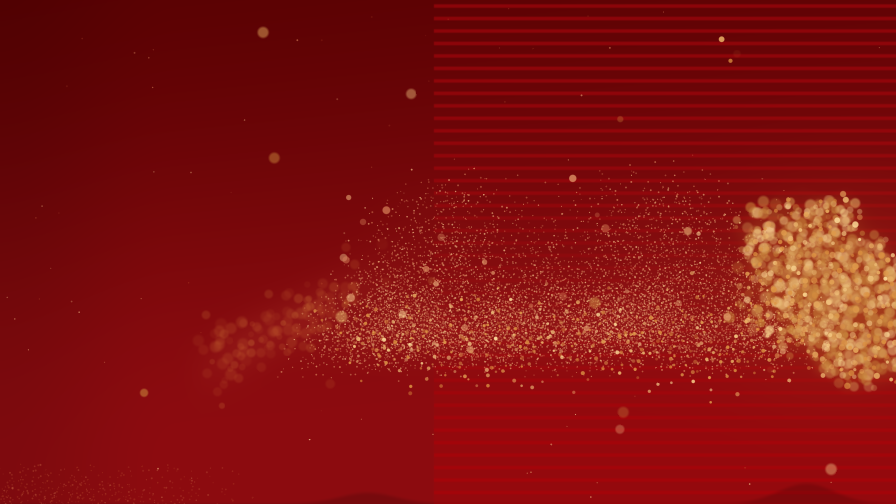
Reproduce this background procedurally as a WebGL 2 fragment shader.

```glsl
#version 300 es
precision highp float;
// Red festive backdrop with a striped right panel and drifting gold dust and bokeh.
uniform vec2 u_resolution;
out vec4 outColor;

#define PANEL_LEFT 0.861
#define STRIPE_STEP 0.02475
#define STRIPE_PHASE 0.988
#define CLUSTER_CENTRE vec2(1.66, 0.425)
#define CLUSTER_SIZE vec2(0.205, 0.185)
#define GOLD vec3(0.86, 0.56, 0.24)
#define CREAM vec3(1.0, 0.88, 0.62)
#define AMBER vec3(0.72, 0.30, 0.15)
#define ROSE vec3(0.84, 0.50, 0.34)

// Kinds of particle region
const int DUST = 0, SPARKS = 1, CLUSTER = 2, TRAIL = 3, STRAYS = 4, CORNER = 5;

vec3 hash3(vec2 p) {
    vec3 q = fract(vec3(p.xyx) * vec3(0.1031, 0.1030, 0.0973));
    q += dot(q, q.yxz + 33.33);
    return fract((q.xxy + q.yzz) * q.zyx);
}

float noise(vec2 p) {
    vec2 i = floor(p), f = fract(p);
    f = f * f * (3.0 - 2.0 * f);
    float low = mix(hash3(i).x, hash3(i + vec2(1, 0)).x, f.x);
    float high = mix(hash3(i + vec2(0, 1)).x, hash3(i + vec2(1, 1)).x, f.x);
    return mix(low, high, f.y);
}

float bump(float x, float centre, float width) {
    float t = (x - centre) / width;
    return exp(-t * t);
}

float clusterMask(vec2 c) {
    vec2 q = (c - CLUSTER_CENTRE) / CLUSTER_SIZE;
    q.y += 0.3 * q.x;
    float d = length(q) + 0.35 * (noise(c * 22.0) - 0.5);
    return 1.0 - smoothstep(0.6, 1.08, d);
}

float dustMask(vec2 c) {
    float slant = c.x - 0.5 * (c.y - 0.3);
    float span = smoothstep(0.53, 0.74, slant) * (1.0 - smoothstep(1.45, 1.7, c.x));
    float rise = 0.055 + 0.08 * bump(c.x, 0.84, 0.14) + 0.075 * bump(c.x, 1.29, 0.15);
    float fall = exp(-max(c.y - 0.37, 0.0) / rise);
    float top = 1.0 - smoothstep(0.58, 0.7, c.y);
    return span * fall * top * smoothstep(0.24, 0.36, c.y) * (0.55 + 0.7 * noise(c * 13.0));
}

float trailMask(vec2 c) {
    float axis = 0.27 + 0.5 * max(c.x - 0.4, 0.0);
    float span = smoothstep(0.34, 0.5, c.x) * (1.0 - smoothstep(0.6, 0.8, c.x));
    return span * bump(c.y, axis, 0.055);
}

float density(int kind, vec2 c) {
    float across = smoothstep(0.6, 0.8, c.x) * (1.0 - smoothstep(1.5, 1.65, c.x));
    if (kind == DUST) return dustMask(c);
    if (kind == SPARKS) return 0.55 * across * bump(c.y, 0.32, 0.065);
    if (kind == CLUSTER) return clusterMask(c);
    if (kind == TRAIL) return trailMask(c);
    if (kind == STRAYS) return 0.3 * across * bump(c.y, 0.46, 0.13);
    return 0.5 * (1.0 - smoothstep(0.0, 0.1, c.y)) * (1.0 - smoothstep(0.1, 0.55, c.x));
}

// One rotated grid of round particles, each kept inside its own cell
void addDots(inout vec3 col, vec2 p, int kind, float cell, float radius,
             float blur, float strength, float seed, vec3 dim, vec3 lit) {
    float ca = cos(seed), sa = sin(seed);
    mat2 turn = mat2(ca, sa, -sa, ca);
    vec2 g = turn * p / cell + seed * 7.3;
    vec2 id = floor(g);
    vec3 place = hash3(id + 200.0 + seed * 31.0);
    vec3 look = hash3(id + 500.0 + seed * 57.0);
    float r = radius * mix(0.45, 1.0, place.z);
    vec2 centre = id + 0.5 + (place.xy - 0.5) * max(1.0 - 2.0 * r / cell, 0.0);
    vec2 c = transpose(turn) * (centre - seed * 7.3) * cell;
    float edge = max(blur * r, 0.7 / u_resolution.y);
    float disc = 1.0 - smoothstep(r - edge, r + edge, length(g - centre) * cell);
    float on = step(look.x, density(kind, c));
    col = mix(col, mix(dim, lit, look.y * look.y), disc * on * strength * mix(0.35, 1.0, look.z));
}

vec3 backdrop(vec2 p) {
    float light = 1.0 - smoothstep(0.05, 1.12, p.y - 0.1 * p.x);
    vec3 col = mix(vec3(0.345, 0.004, 0.008), vec3(0.55, 0.045, 0.06), light);
    col *= 1.0 - 0.1 * (1.0 - smoothstep(0.0, 0.35, p.x));
    // Striped panel, calmer behind the dust
    float aa = 1.0 / u_resolution.y;
    float panel = smoothstep(PANEL_LEFT - aa, PANEL_LEFT + aa, p.x);
    float offset = abs(fract((p.y - STRIPE_PHASE) / STRIPE_STEP + 0.5) - 0.5) * STRIPE_STEP;
    float line = 1.0 - smoothstep(0.0012, 0.0058, offset);
    float calm = 1.0 - 0.65 * bump(p.y, 0.42, 0.16);
    col = mix(col, vec3(0.64, 0.02, 0.045), panel * line * calm * 0.65);
    col += panel * vec3(0.03, -0.01, -0.01) * (1.0 - smoothstep(0.1, 0.4, p.y));
    // Low dark mounds along the foot
    float mound = 0.04 * bump(p.x, 1.6, 0.08) + 0.022 * bump(p.x, 0.73, 0.08);
    return col * (1.0 - 0.15 * (1.0 - smoothstep(mound - 0.006, mound + 0.006, p.y)));
}

void main() {
    vec2 p = gl_FragCoord.xy / u_resolution.y;
    vec3 col = backdrop(p);
    // Warm haze under the particles
    col = mix(col, vec3(0.68, 0.22, 0.17), 0.24 * dustMask(p) + 0.25 * trailMask(p));
    vec2 q = (p - CLUSTER_CENTRE) / CLUSTER_SIZE;
    col = mix(col, vec3(0.68, 0.30, 0.12), 0.25 * exp(-dot(q, q)) + 0.5 * clusterMask(p));
    for (int i = 0; i < 5; i++) {
        float s = float(i) + 1.0;
        addDots(col, p, DUST, 0.0085, 0.0018, 0.3, 0.75, s, ROSE, CREAM);
        addDots(col, p, TRAIL, 0.034, 0.0115, 0.35, 0.26, s + 10.0, AMBER, GOLD);
        addDots(col, p, CORNER, 0.011, 0.0019, 0.3, 0.4, s + 20.0, AMBER, ROSE);
    }
    for (int i = 0; i < 8; i++) {
        float s = float(i) + 30.3;
        addDots(col, p, CLUSTER, 0.031, 0.0115, 0.3, 0.62, s, GOLD * 0.9, CREAM);
    }
    for (int i = 0; i < 2; i++) {
        float s = float(i) + 50.6;
        addDots(col, p, SPARKS, 0.017, 0.0042, 0.25, 0.9, s, GOLD, CREAM);
        addDots(col, p, CLUSTER, 0.026, 0.0065, 0.25, 0.9, s + 5.0, GOLD, CREAM);
        addDots(col, p, STRAYS, 0.075, 0.0085, 0.2, 0.8, s + 9.0, ROSE, CREAM);
    }
    outColor = vec4(col, 1.0);
}
```
